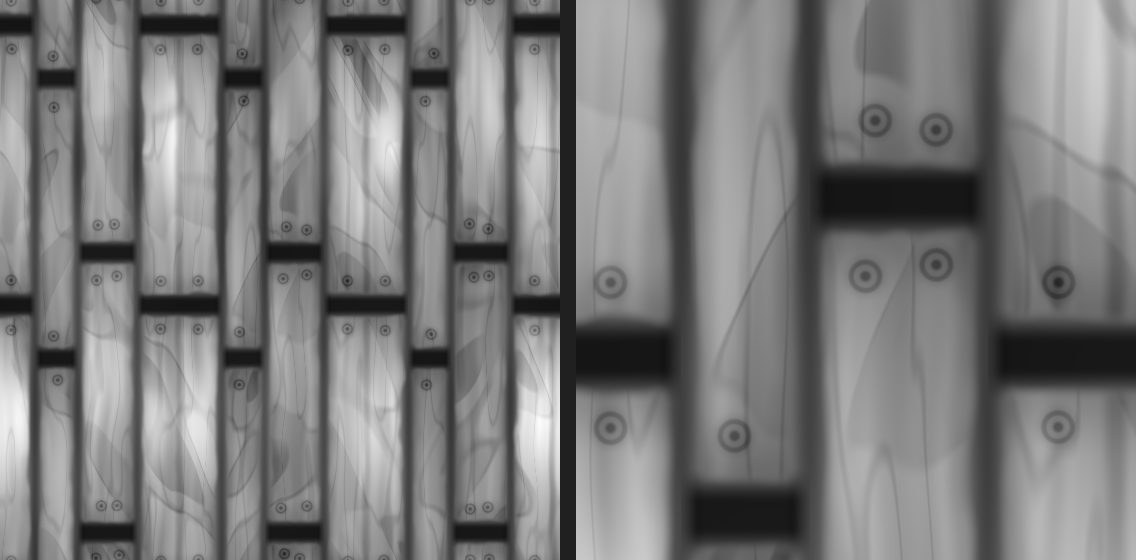
Left: the whole. Right: its middle third, enlarged.
A WebGL 1 fragment shader for this texture map:

```glsl
precision highp float;
// Grey height map of worn upright planks: wide, narrow and medium columns repeat
// three times across, with two staggered boards down each column. Soft dark gaps,
// wrapped noise for grain and splits, and nails by the ends of every board.
uniform vec2 u_resolution;

float hash(vec2 p) {
  return fract(sin(dot(p, vec2(127.1, 311.7))) * 43758.5453);
}

// Value noise that wraps after "period" cells
float noise(vec2 p, vec2 period, float seed) {
  vec2 i = floor(p), f = fract(p), s = seed * vec2(17.3, 9.1);
  f = f * f * (3.0 - 2.0 * f);
  float a = hash(mod(i, period) + s);
  float b = hash(mod(i + vec2(1.0, 0.0), period) + s);
  float c = hash(mod(i + vec2(0.0, 1.0), period) + s);
  float d = hash(mod(i + 1.0, period) + s);
  return mix(mix(a, b, f.x), mix(c, d, f.x), f.y);
}

float tiled(vec2 uv, vec2 freq, float seed) {
  return noise(uv * freq, freq, seed);
}

// Distance to the closest of the two nails at a board end
float nailDistance(float x, float endDist, float spread, float jitter, float key) {
  float best = 1.0;
  for (int i = 0; i < 2; i++) {
    float side = float(i) * 2.0 - 1.0;
    vec2 k = vec2(key, float(i) * step(0.001, spread));
    vec2 pos = vec2(side * spread + jitter * (hash(k) - 0.5),
                    0.044 + jitter * (hash(k + 7.7) - 0.5));
    best = min(best, length(vec2(x, endDist) - pos));
  }
  return best;
}

void main() {
  vec2 uv = gl_FragCoord.xy / u_resolution;

  // Column: left and right bounds inside a group, and the height of its joint
  float gx = uv.x * 3.0 - 0.735;
  float f = fract(gx);
  float wide = 1.0 - step(0.453, f);
  float medium = step(0.682, f);
  float narrow = 1.0 - wide - medium;
  float left = narrow * 0.453 + medium * 0.682;
  float right = wide * 0.453 + narrow * 0.682 + medium;
  float joint = wide * 0.455 + narrow * 0.36 + medium * 0.049;

  // Board: local coordinates and identity
  float v = (uv.y - joint) * 2.0;
  float t = fract(v);
  float id = 1.0 + mod(floor(v), 2.0) + 2.0 * (narrow + 2.0 * medium)
           + 6.0 * mod(floor(gx), 3.0);
  float x = (f - 0.5 * (left + right)) / 3.0;
  float sideDist = min(f - left, right - f) / 3.0;
  float endDist = min(t, 1.0 - t) * 0.5;
  float rnd = hash(vec2(id, 3.1));

  // Blurred gaps, nearly black at the joints
  float gap = 0.2 + 0.13 * tiled(uv, vec2(9.0, 7.0), 0.0)
            + 0.19 * smoothstep(0.0, 0.016, sideDist);
  float core = 1.0 - smoothstep(0.007, 0.03, endDist);
  gap *= 1.0 - 0.8 * core * smoothstep(-0.003, 0.011, sideDist);

  // Uneven board outline
  float wobble = 0.008 * (tiled(uv, vec2(28.0, 18.0), id) - 0.5)
               + 0.004 * (tiled(uv, vec2(80.0, 40.0), id) - 0.5);
  float board = smoothstep(0.006, 0.016, sideDist + wobble)
              * smoothstep(0.016, 0.027, endDist + wobble);

  // Worn bright middle, broken into long streaks
  vec2 w = uv + vec2(0.012 * (tiled(uv, vec2(14.0, 10.0), id + 30.0) - 0.5), 0.0);
  float bulge = sin(3.14159 * pow(t, 0.7 + 0.7 * rnd));
  float streak = tiled(w, vec2(26.0, 4.0), id + 60.0);
  float tone = 0.53 + 0.08 * rnd
             + bulge * bulge * (0.06 + 0.28 * streak) * (0.35 + 0.45 * rnd + 0.4 * wide);
  tone += 0.12 * (tiled(w, vec2(48.0, 5.0), id + 90.0) - 0.5);
  tone += 0.06 * (tiled(w, vec2(110.0, 8.0), id + 120.0) - 0.5);

  // Fine grain lines
  float grain = tiled(w, vec2(56.0, 6.0), id + 150.0);
  tone -= 0.06 * (1.0 - smoothstep(0.0, 0.07, abs(grain - 0.5)));

  // Slanted splits: one side lower, a dark crack on the edge, and deeper chips
  float slant = (t - 0.5) * 5.0 * (step(0.5, rnd) * 2.0 - 1.0);
  float split = noise(vec2(w.x * 22.0 + slant, w.y * 6.0), vec2(22.0, 6.0), id + 180.0);
  float torn = smoothstep(0.35, 0.65, tiled(uv, vec2(12.0, 8.0), id + 210.0));
  tone -= 0.05 * smoothstep(0.48, 0.53, split);
  tone -= 0.09 * torn * (1.0 - smoothstep(0.0, 0.045, abs(split - 0.5)));
  tone -= 0.1 * torn * smoothstep(0.73, 0.77, split);

  // Seam down the middle of wide boards, and rounded edges
  float seam = 1.0 - smoothstep(0.001, 0.011, abs(x + wobble * 0.5));
  tone -= 0.12 * wide * seam;
  tone *= mix(0.8, 1.0, smoothstep(0.008, 0.028, sideDist + wobble));
  tone *= mix(0.84, 1.0, smoothstep(0.018, 0.065, endDist));

  // Nails: halo, thin ring and dark centre
  float spread = wide * 0.033 + medium * 0.017;
  float nail = nailDistance(x, endDist, spread, mix(0.016, 0.003, wide),
                            id * 2.0 + step(0.5, t));
  tone -= 0.07 * (1.0 - smoothstep(0.006, 0.016, nail));
  tone -= 0.09 * (1.0 - smoothstep(0.0005, 0.0025, abs(nail - 0.0085)));
  tone -= 0.15 * (1.0 - smoothstep(0.0015, 0.0045, nail));

  float height = mix(gap, tone, board);
  gl_FragColor = vec4(vec3(clamp(height, 0.0, 1.0)), 1.0);
}
```
